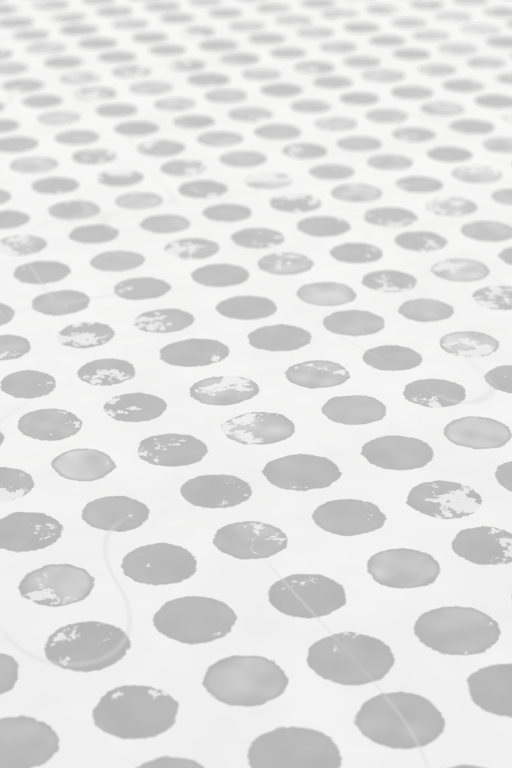
A WebGL 1 fragment shader for this pattern:

```glsl
precision highp float;
// Worn grey paint dots on a creased white sheet, receding in soft perspective.

uniform vec2 u_resolution;

// Camera, in canvas heights
const float HORIZON = 1.625;       // height of the vanishing line
const float DEPTH_SCALE = 1.4427;  // drop below the horizon at depth 1
const vec2 SHEET_SCALE = vec2(6.767, 16.67); // dot pitches per unit across, per depth
const vec2 SHEET_ORIGIN = vec2(1.736, 16.67);
const float GRID_ANGLE = 0.403;

// Focus
const float FOCUS_Y = 0.42;
const float SHARP_BLUR = 0.0009;
const float NEAR_BLUR = 0.005;
const float FAR_BLUR = 0.0105;
const int BLUR_SAMPLES = 18;
const float GOLDEN_ANGLE = 2.39996;

// Dots
const float DOT_RADIUS = 0.355;
const float RADIUS_VARIATION = 0.02;
const float PLACE_JITTER = 0.05;
const float EDGE_ROUGHNESS = 0.05;
const float EDGE_SOFTNESS = 0.012;

// Colours
const vec3 PAPER_NEAR = vec3(0.945, 0.945, 0.945);
const vec3 PAPER_FAR = vec3(0.968, 0.968, 0.966);
const vec3 PAINT_NEAR = vec3(0.722, 0.722, 0.724);
const vec3 PAINT_FAR = vec3(0.785, 0.785, 0.785);

float hash(vec2 p) {
  vec3 h = fract(p.xyx * vec3(0.1031, 0.1030, 0.0973));
  h += dot(h, h.yzx + 33.33);
  return fract((h.x + h.y) * h.z);
}

float noise(vec2 p) {
  vec2 c = floor(p);
  vec2 f = fract(p);
  f = f * f * (3.0 - 2.0 * f);
  return mix(mix(hash(c), hash(c + vec2(1.0, 0.0)), f.x),
             mix(hash(c + vec2(0.0, 1.0)), hash(c + vec2(1.0, 1.0)), f.x), f.y);
}

// Canvas point to dot-grid coordinates on the sheet
vec2 toSheet(vec2 p) {
  float depth = DEPTH_SCALE / (HORIZON - p.y);
  vec2 q = vec2(p.x * depth, depth) * SHEET_SCALE - SHEET_ORIGIN;
  float c = cos(GRID_ANGLE);
  float s = sin(GRID_ANGLE);
  q = vec2(c * q.x + s * q.y, c * q.y - s * q.x);
  // Slack in the cloth pulls some columns aside
  vec2 slack = (q - vec2(-1.2, 5.5)) / vec2(1.4, 2.8);
  q.x += 0.22 * exp(-dot(slack, slack));
  return q;
}

// Thin wandering fold lines, broken up along their length
float crease(vec2 q) {
  float fold = abs(noise(q * vec2(0.75, 0.4) + 7.3) - 0.5);
  float visible = smoothstep(0.4, 0.75, noise(q * 0.9 + 31.0));
  return (1.0 - smoothstep(0.0, 0.022, fold)) * visible;
}

vec3 sheetColor(vec2 p) {
  vec2 q = toSheet(p);
  float far = smoothstep(0.1, 1.0, p.y);

  // Paper with gentle undulation and folds
  vec3 paper = mix(PAPER_NEAR, PAPER_FAR, far);
  paper += 0.016 * (noise(q * 1.3 + 11.0) - 0.5) + 0.010 * (noise(q * 5.0) - 0.5);
  float fold = crease(q);
  paper -= 0.035 * fold;

  // One dot per cell, shifted and resized
  vec2 id = floor(q + 0.5);
  vec2 seed = id + 57.0;
  vec2 jitter = vec2(hash(seed + 3.7), hash(seed + 19.1)) - 0.5;
  vec2 local = q - id - 2.0 * PLACE_JITTER * jitter;
  vec2 grain = local + seed * 4.31;
  float radius = DOT_RADIUS + RADIUS_VARIATION * (2.0 * hash(seed + 41.3) - 1.0);
  float rough = 0.6 * noise(grain * 8.0) + 0.4 * noise(grain * 26.0) - 0.5;
  float edge = radius + EDGE_ROUGHNESS * rough - length(local);
  float cover = smoothstep(-EDGE_SOFTNESS, EDGE_SOFTNESS, edge);

  // Uneven paint, thicker at the rim of faded dots
  float fade = pow(hash(seed + 73.9), 3.0);
  float blotch = noise(grain * 5.0);
  float rim = 1.0 - smoothstep(0.0, 0.07, edge);
  vec3 paint = mix(PAINT_NEAR, PAINT_FAR, far);
  paint += fade * (0.02 + 0.10 * blotch) * (1.0 - rim) + 0.025 * (blotch - 0.5);

  // Bare flakes gather on one side of each worn dot
  float turn = 6.2832 * hash(seed + 88.2);
  float side = dot(local, vec2(cos(turn), sin(turn))) / radius;
  float wear = hash(seed + 12.6) * mix(0.7, 1.0, smoothstep(0.1, 0.4, p.y));
  float flakes = 0.5 * noise(grain * 6.0 + 5.0) + 0.3 * noise(grain * 17.0)
               + 0.2 * noise(grain * 43.0);
  float bare = smoothstep(0.88, 1.0, flakes + 0.22 * side + 0.42 * wear * wear - 0.12 * rim);
  cover *= 1.0 - 0.85 * bare;
  cover *= 1.0 - 0.3 * fold;
  return mix(paper, paint, cover);
}

void main() {
  vec2 p = (gl_FragCoord.xy - vec2(0.5 * u_resolution.x, 0.0)) / u_resolution.y;

  // Blur grows away from the focal band
  float nearBlur = NEAR_BLUR * max(FOCUS_Y - 0.15 - p.y, 0.0);
  float farBlur = FAR_BLUR * max(p.y - FOCUS_Y - 0.08, 0.0);
  float blur = max(SHARP_BLUR, 0.6 / u_resolution.y) + nearBlur + farBlur;

  // Average a spiral of points over the lens disc
  vec3 sum = vec3(0.0);
  for (int k = 0; k < BLUR_SAMPLES; k++) {
    float n = float(k) + 0.5;
    float angle = n * GOLDEN_ANGLE;
    float reach = blur * sqrt(n / float(BLUR_SAMPLES));
    sum += sheetColor(p + reach * vec2(cos(angle), sin(angle)));
  }
  gl_FragColor = vec4(sum / float(BLUR_SAMPLES), 1.0);
}
```
